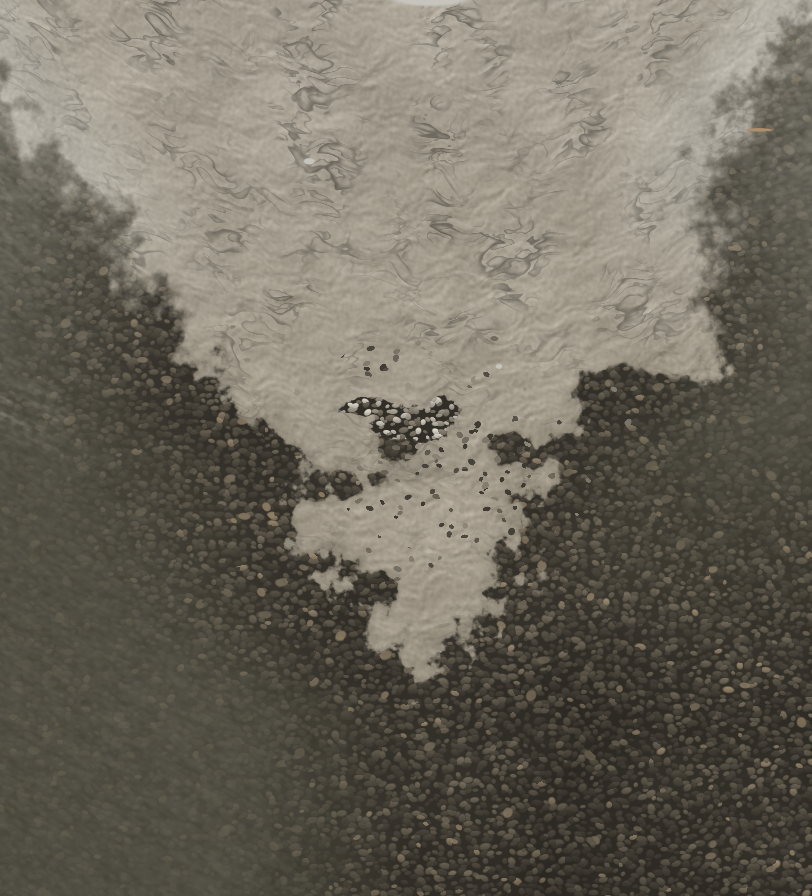
Write a Shadertoy shader that draws this texture.

```glsl
#define SAND vec3(.635, .602, .542)
#define SAND_PALE vec3(.72, .705, .665)
#define SAND_BROWN vec3(.59, .55, .487)
#define SAND_WET vec3(.47, .45, .395)
#define WATER_DEEP vec3(.335, .328, .277)
#define WATER_SKY vec3(.52, .513, .475)
#define STONE_DARK vec3(.24, .222, .192)
#define STONE_LIGHT vec3(.43, .395, .335)
#define STONE_TAN vec3(.62, .54, .43)
#define GRAVEL_SCALE 108.
#define EDGE_ROUGHNESS .085
#define RELIEF .2

// Shoreline x at heights 0.2, 0.3 ... 1.0
const float LEFT[9] = float[9](.53, .41, .355, .325, .215, .145, .07, -.02, -.08);
const float RIGHT[9] = float[9](.46, .545, .57, .62, .78, .8, .795, .85, .93);

float ramp(float a, float b, float x) { return smoothstep(a, b, x); }

vec2 hash2(vec2 p) {
  vec3 q = fract(p.xyx * vec3(.1031, .103, .0973));
  q += dot(q, q.yzx + 33.33);
  return fract((q.xx + q.yz) * q.zy);
}

float corner(vec2 i, vec2 f, vec2 o) { return dot(hash2(i + o) * 2. - 1., f - o); }

// Gradient noise
float noise(vec2 p) {
  vec2 i = floor(p), f = fract(p), o = vec2(0, 1);
  vec2 u = f * f * f * (f * (f * 6. - 15.) + 10.);
  return mix(mix(corner(i, f, o.xx), corner(i, f, o.yx), u.x),
             mix(corner(i, f, o.xy), corner(i, f, o.yy), u.x), u.y);
}

float fbm(vec2 p) {
  float sum = 0., amp = .6;
  for (int i = 0; i < 4; i++) {
    sum += amp * noise(p);
    p = mat2(1.6, 1.2, -1.2, 1.6) * p + 7.3;
    amp *= .5;
  }
  return sum;
}

// Soft elliptical spot
float spot(vec2 p, float x, float y, float rx, float ry) {
  vec2 q = (p - vec2(x, y)) / vec2(rx, ry);
  return exp(-dot(q, q));
}

// Nearest rounded stone: x distance, y random tone, z light from above
vec3 stones(vec2 p, float scale) {
  vec2 g = p * scale * vec2(1, 1.25), cell = floor(g);
  vec3 best = vec3(9, 0, 0);
  for (int k = 0; k < 9; k++) {
    vec2 id = cell + vec2(k % 3 - 1, k / 3 - 1), h = hash2(id + 11.);
    vec2 q = g - id - .05 - .9 * h;
    float a = 6.28 * h.y;
    vec2 e = mat2(cos(a), sin(a), -sin(a), cos(a)) * q * vec2(.85, 1.2);
    float d = length(e) / (.3 + .34 * hash2(id + 5.).x);
    if (d < best.x) best = vec3(d, hash2(id + 47.).x, q.y);
  }
  return best;
}

// Sand follows shallow bowl-shaped contours
vec2 sandSpace(vec2 p) {
  p.y -= .6 * (p.x - .45) * (p.x - .45);
  return p + .02 * vec2(noise(p * 24.), noise(p * 24. + 31.));
}

float sandHeight(vec2 p) {
  p = sandSpace(p);
  return fbm(p * vec2(22, 38)) + .3 * noise(p * vec2(90, 130));
}

// Thin shadow under a lip, sharp on one side
float lipShadow(vec2 q) {
  float n = noise(q) + .25 * noise(q * 2.7);
  return ramp(.06, .1, n) * ramp(.25, .1, n);
}

void mainImage(out vec4 fragColor, in vec2 fragCoord) {
  vec2 p = fragCoord / iResolution.y;
  float t = clamp(p.y * 10. - 2., 0., 7.999), high = ramp(.4, 1., p.y);
  int k = int(t);
  float left = mix(LEFT[k], LEFT[k + 1], fract(t));
  float right = mix(RIGHT[k], RIGHT[k + 1], fract(t));

  // Sand bank with eroded hollows and shoals
  float bank = min(min(p.x - left, right - p.x) * .75, p.y - .25);
  float shore = bank + EDGE_ROUGHNESS * fbm(p * 19.) + .05 * fbm(p * 58.);
  shore -= .125 * spot(p, .448, .512, .052, .038);
  shore -= .055 * spot(p, .572, .505, .03, .025);
  shore -= .055 * spot(p, .395, .46, .04, .018);
  shore -= .045 * spot(p, .43, .345, .025, .025);
  shore -= .09 * spot(p, .68, .57, .055, .035);
  shore += .035 * spot(p, .37, .42, .04, .02);
  shore += .05 * spot(p, .785, .595, .05, .03);
  float soft = mix(.006, .034, ramp(.52, .8, p.y));

  // Gravel bed with scattered larger stones
  vec3 s = stones(p, GRAVEL_SCALE), big = stones(p + 3.7, 55.);
  vec3 stone = mix(STONE_DARK, STONE_LIGHT, s.y * s.y);
  stone = mix(stone, STONE_TAN, .8 * ramp(.96, 1., s.y)) * (1. + .3 * s.z);
  vec3 bed = mix(stone, STONE_DARK * .75, ramp(.65, 1.25, s.x));
  float bigMask = step(.94, big.y) * ramp(.7, .45, big.x);
  bed = mix(bed, mix(STONE_LIGHT, STONE_TAN, fract(big.y * 91.)), bigMask * .85);
  bed *= 1. + .35 * fbm(p * 7.) - .1 * ramp(.35, 0., p.y);

  // Water veil and ripples
  bool west = p.x < .47;
  float veil = west ? ramp(.03, .3, left - p.x + .25 * ramp(.5, .9, p.y))
    : ramp(-.02, .22, p.x - right + .12 * high) * ramp(.22, .62, p.y);
  vec2 flow = vec2(p.x, p.y + (west ? .45 : -.25) * p.x);
  float ripple = fbm(flow * vec2(28, 66)) + .6 * noise(flow * vec2(90, 170));
  vec3 water = mix(WATER_DEEP, WATER_SKY, high * .75) + ripple * mix(.07, .19, high);
  water += .1 * spot(p, 0., .54, .07, .03) * ramp(-.1, .3, ripple);
  vec3 color = mix(bed, water, .12 + .72 * veil);

  // Sand tint, relief, lips and grain
  float relief = sandHeight(p) - sandHeight(p + vec2(-.002, .004));
  float pale = ramp(.17, 0., bank) * ramp(.55, .9, p.y);
  float brown = .75 * spot(p, .52, .83, .26, .12) + .6 * spot(p, .24, .98, .1, .07);
  vec3 sand = mix(mix(SAND, SAND_BROWN, brown), SAND_PALE, max(pale, .35 * high));
  sand += RELIEF * relief * (1. - .4 * pale) + .1 * fbm(p * 11.) + .05 * noise(p * 210.);
  vec2 q = sandSpace(p);
  float lips = max(lipShadow(q * vec2(22, 48)), .7 * lipShadow(q * vec2(40, 75) + 9.));
  lips *= ramp(-.12, .22, fbm(p * 13. + 5.)) * mix(.35, 1., ramp(.4, .75, p.y));
  sand *= 1. - .32 * lips * (1. - .6 * pale);
  sand = mix(sand, SAND_WET, .55 * ramp(.03, -.01, shore));
  color = mix(color, sand, ramp(-soft, soft, shore));

  // Dry pale pebbles and loose stones around them
  vec3 dry = stones(p + 1.3, 118.);
  float heap = max(spot(p, .46, .528, .047, .022), spot(p, .495, .543, .02, .015));
  heap = max(heap, spot(p, .41, .546, .03, .011));
  float heapMask = ramp(.36, .46, heap + .6 * fbm(p * 60.));
  vec3 dryColor = mix(STONE_LIGHT * .9, SAND_PALE * 1.1, dry.y) * (1. + .3 * dry.z);
  dryColor = mix(dryColor, STONE_DARK * .8, ramp(.7, 1.15, dry.x));
  float loose = spot(p, .415, .592, .035, .02) + spot(p, .52, .47, .1, .08);
  float looseMask = step(1. - .25 * loose, dry.y) * ramp(.95, .75, dry.x);
  color = mix(color, mix(STONE_DARK, SAND, pow(fract(dry.y * 57.), 2.)), looseMask);
  color = mix(color, dryColor, heapMask);

  // Far pool, driftwood and two bright stones
  float bright = max(spot(p, .345, .82, .007, .004), spot(p, .557, .591, .004, .003));
  bright = max(bright, spot(p, .48, 1.002, .05, .01));
  color = mix(color, vec3(.78, .77, .74), ramp(.3, .65, bright));
  color = mix(color, vec3(.7, .56, .42), ramp(.25, .6, spot(p, .847, .855, .016, .002)));
  fragColor = vec4(clamp(color, 0., 1.), 1);
}
```
